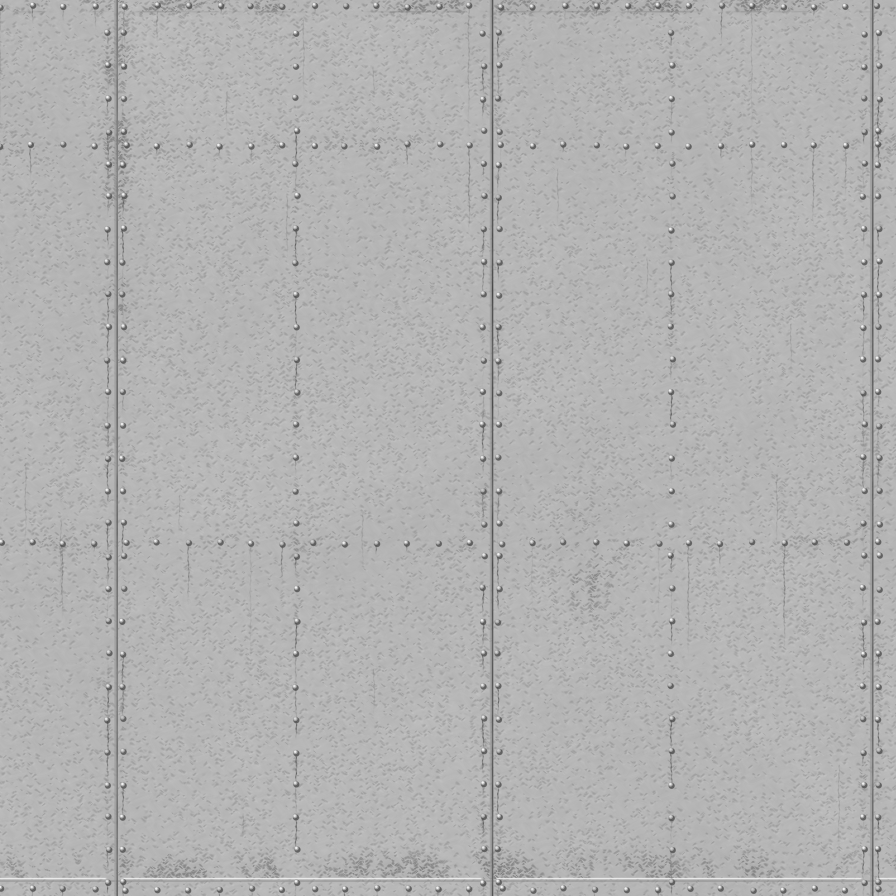
Write a Shadertoy shader that draws this texture.

```glsl
// Grey riveted sheet metal: tall plates split by paired-rivet seams and crossed by rivet rows.
// Layered sines give mottling, cellular noise gives clustered pits; broken stains hang from rivets.

const float SEAM_X[3] = float[3](0.1308, 0.5497, 0.9740);
const float SEAM_TONE[3] = float[3](0.46, 0.35, 0.42);
const float COLUMN_OFFSET[3] = float[3](-0.0105, 0.0062, 0.1995); // left, right, mid-plate
const float ROW_Y[4] = float[4](0.0080, 0.3945, 0.8385, 0.9935);
const float COLUMN_PITCH = 0.03646, COLUMN_START = 0.0520, COLUMN_LAST = 25.0;
const float ROW_PITCH = 0.03495, ROW_START = 0.0352;
const float RIVET_RADIUS = 0.0034, SEAM_WIDTH = 0.0008, LEDGE_Y = 0.0195;
const float PIT_SCALE = 310.0;
const float PLATE = 0.716, GRIME = 0.47, SHADOW = 0.30, DRIP = 0.38, SHINE = 0.95;
const vec2 STAIN_AT = vec2(0.660, 0.365), STAIN_SIZE = vec2(0.030, 0.060);

float px; // size of one pixel in canvas units

float hash(vec2 p) {
    vec3 q = fract(p.xyx * 0.1031);
    q += dot(q, q.yzx + 33.33);
    return fract((q.x + q.y) * q.z);
}

// Warped layered sines, roughly -1 to 1
float cloud(vec2 p) {
    float sum = 0.0, amp = 0.5;
    for (int i = 0; i < 5; i++) {
        p = mat2(0.8, 0.6, -0.6, 0.8) * p * 1.7 + 1.2 * sin(p.yx * 1.3) + 2.1;
        sum += amp * sin(p.x) * sin(p.y);
        amp *= 0.65;
    }
    return sum;
}

// Cellular spots; density is the share of cells holding one
float pits(vec2 p, float density) {
    float depth = 0.0;
    for (int j = -1; j <= 1; j++)
    for (int i = -1; i <= 1; i++) {
        vec2 id = floor(p) + vec2(i, j);
        vec2 centre = id + vec2(hash(id), hash(id + 57.0));
        float radius = 0.4 + 0.5 * hash(id + 113.0);
        float present = smoothstep(-0.08, 0.08, density - hash(id + 31.0));
        float d = length((p - centre) * vec2(0.7, 1.0));
        depth = max(depth, present * (1.0 - smoothstep(0.1 * radius, radius, d)));
    }
    return depth;
}

float bell(float d) { return exp(-d * d); }

float disc(vec2 d, float radius) {
    return 1.0 - smoothstep(radius - 0.7 * px, radius + 0.7 * px, length(d));
}

float line(float d, float halfWidth) {
    return 1.0 - smoothstep(halfWidth - 0.5 * px, halfWidth + 0.7 * px, abs(d));
}

// Thin broken stain that fades out below its start
float drip(float x, float below, float len) {
    x += 0.0005 * sin(below * 130.0 + len * 900.0) + 0.0003 * sin(below * 710.0);
    float broken = 0.65 + 0.35 * sin(below * 520.0 + len * 700.0) * sin(below * 910.0 + 1.0);
    return broken * line(x, 0.0006) * smoothstep(-px, px, below) * (1.0 - smoothstep(0.4 * len, len, below));
}

float rivet(float tone, vec2 d, float wear) {
    tone = mix(tone, SHADOW, 0.8 * disc(d - vec2(0.0007, -0.0010), RIVET_RADIUS));
    tone = mix(tone, 0.66, disc(d - vec2(-0.0005, 0.0006), RIVET_RADIUS * 0.72));
    return mix(tone, SHINE, (1.0 - 0.7 * wear * wear) * disc(d - vec2(-0.0007, 0.0009), RIVET_RADIUS * 0.4));
}

float rivetColumn(float tone, vec2 p, float x, float seed) {
    float along = (p.y - COLUMN_START) / COLUMN_PITCH;
    float above = ceil(along), id = floor(along + 0.5);
    vec2 key = vec2(above + 5.0, seed), spot = vec2(id + 5.0, seed);
    float stain = smoothstep(0.25, 0.9, hash(key)) * step(above, COLUMN_LAST);
    float len = COLUMN_PITCH * (0.4 + 1.3 * hash(key + 9.0));
    tone = mix(tone, DRIP, stain * drip(p.x - x, (above - along) * COLUMN_PITCH, len));
    if (id < -1.0 || id > COLUMN_LAST) return tone;
    vec2 jitter = 0.0026 * (vec2(hash(spot + 3.0), hash(spot + 15.0)) - 0.5);
    return rivet(tone, vec2(p.x - x, (along - id) * COLUMN_PITCH) - jitter, hash(spot + 27.0));
}

float rivetRow(float tone, vec2 p, float y, float seed) {
    float along = (p.x - ROW_START) / ROW_PITCH, id = floor(along + 0.5);
    vec2 key = vec2(id + 40.0, seed);
    vec2 d = vec2((along - id) * ROW_PITCH, p.y - y) - 0.003 * (vec2(hash(key), hash(key + 7.0)) - 0.5);
    float len = 0.012 + 0.16 * pow(hash(key + 13.0), 4.0);
    tone = mix(tone, DRIP, 0.7 * smoothstep(0.4, 0.9, hash(key + 21.0)) * drip(d.x, -d.y, len));
    return rivet(tone, d, hash(key + 33.0));
}

void mainImage(out vec4 fragColor, in vec2 fragCoord) {
    px = 1.0 / iResolution.y;
    vec2 p = fragCoord * px;
    float mottle = cloud(p * 5.0), patchy = cloud(p * 19.0 + 4.0);

    // Grime gathers on the ledge, the lap, the rivet lines and one streaky stain
    float grime = smoothstep(0.060, 0.030, p.y) * step(LEDGE_Y, p.y) + smoothstep(0.980, 0.990, p.y);
    grime += 0.7 * bell((p.x - SEAM_X[0]) / 0.013) * smoothstep(0.45, 0.6, p.y);
    vec2 stain = (p - STAIN_AT) / STAIN_SIZE;
    grime += 1.1 * bell(length(stain)) * (0.6 + 0.4 * sin(stain.x * 9.0 + sin(p.y * 60.0)));
    for (int i = 1; i < 3; i++) grime += 0.35 * bell((p.y - ROW_Y[i]) / 0.014);
    for (int i = 0; i < 9; i++) grime += 0.4 * bell((p.x - SEAM_X[i / 3] - COLUMN_OFFSET[i % 3]) / 0.004);
    grime *= smoothstep(-0.35, 0.5, patchy);

    // Plate surface: fine grain and small embossed pits, bent out of round
    vec2 q = p * PIT_SCALE + 0.35 * sin(p.yx * PIT_SCALE * 1.9);
    float density = 0.20 + 0.14 * patchy + 0.08 * mottle + 0.4 * grime;
    float pit = pits(q, density);
    float tone = PLATE + 0.013 * mottle + 0.007 * patchy + 0.017 * cloud(p * vec2(140.0, 200.0));
    tone += 0.022 * pits(q + vec2(-0.6, 0.6), density) - 0.085 * pit;
    tone = mix(tone, GRIME, min(0.8, grime * (0.10 + 0.60 * pit)));

    // Scattered hairline runs
    for (int i = 0; i < 16; i++) {
        vec2 key = vec2(i, 71.0), at = vec2(hash(key), hash(key + 3.0));
        tone = mix(tone, DRIP, 0.3 * drip(p.x - at.x, at.y - p.y, 0.02 + 0.1 * hash(key + 5.0)));
    }

    // Top lap shadow and bright bottom ledge, broken at the seams
    tone = mix(tone, 0.54, 0.5 * line(p.y - 0.987, 0.0008) * smoothstep(-0.3, 0.4, patchy));
    float ledge = 0.85;
    for (int i = 0; i < 3; i++) ledge *= smoothstep(0.007, 0.010, abs(p.x - SEAM_X[i] + 0.004));
    tone = mix(tone, 0.52, 0.6 * line(p.y - LEDGE_Y + 0.0028, 0.0006));
    tone = mix(tone, SHINE, ledge * line(p.y - LEDGE_Y, 0.0007));

    // Seams, then rivets
    for (int i = 0; i < 3; i++) {
        float d = p.x - SEAM_X[i];
        tone = mix(tone, 0.60, 0.7 * line(d + 0.0020, 0.0010));
        tone = mix(tone, SEAM_TONE[i] + 0.08 * patchy, line(d, SEAM_WIDTH));
        for (int k = 0; k < 3; k++)
            tone = rivetColumn(tone, p, SEAM_X[i] + COLUMN_OFFSET[k], float(3 * i + k) * 11.0 + 2.0);
    }
    for (int i = 0; i < 4; i++) tone = rivetRow(tone, p, ROW_Y[i], float(i) * 17.0 + 4.0);
    fragColor = vec4(vec3(clamp(tone, 0.0, 1.0)), 1.0);
}
```
